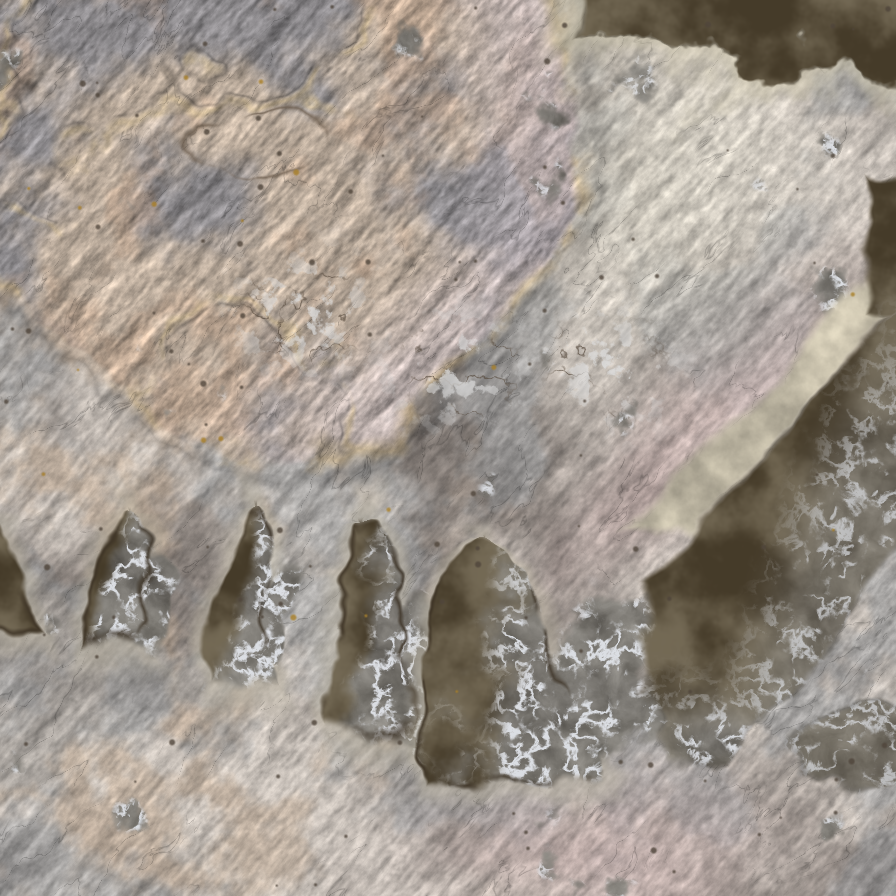
This texture is drawn by a WebGL 2 fragment shader. Its source:

```glsl
#version 300 es
precision highp float;
uniform vec2 u_resolution;
out vec4 fragColor;

float hash(vec2 p) {
  vec3 q = fract(p.xyx * .1031);
  q += dot(q, q.yzx + 33.33);
  return fract((q.x + q.y) * q.z);
}

float noise(vec2 p) {
  vec2 i = floor(p), f = fract(p);
  f = f * f * (3. - 2. * f);
  return mix(mix(hash(i), hash(i + vec2(1, 0)), f.x),
             mix(hash(i + vec2(0, 1)), hash(i + 1.), f.x), f.y);
}

float fbm(vec2 p) {
  float sum = 0., amp = .52;
  for (int i = 0; i < 5; i++) {
    sum += amp * noise(p);
    p = mat2(.8, .6, -.6, .8) * p * 2.03 + 17.;
    amp *= .5;
  }
  return sum;
}

// Soft elliptical patch
float blob(vec2 uv, vec2 centre, vec2 radius) {
  vec2 d = (uv - centre) / radius;
  return exp(-dot(d, d));
}

float inside(float d, float soft) { return smoothstep(soft, -soft, d); }

// Rock height with a diagonal grain
float relief(vec2 uv) {
  vec2 grain = mat2(.66, -.75, .75, .66) * uv;
  return fbm(grain * vec2(17, 60)) + .5 * fbm(uv * 48.);
}

// Olive water broken by crinkled silver reflections
vec3 wetSurface(vec2 uv, float gloss) {
  vec3 olive = mix(vec3(.27, .23, .16), vec3(.45, .41, .33), smoothstep(.3, .68, fbm(uv * 14.)));
  vec2 bend = uv + .02 * vec2(fbm(uv * 30.), fbm(uv * 30. + 8.));
  float crinkle = 1. - abs(2. * fbm(bend * 62.) - 1.);
  float glint = smoothstep(.76, .97, crinkle) * smoothstep(.36, .54, fbm(uv * 40. + 5.));
  vec3 film = mix(olive, vec3(.3 + .45 * fbm(bend * 50. + 3.)), .7 * gloss);
  return mix(film, vec3(.86, .87, .89), glint * gloss);
}

void main() {
  vec2 uv = gl_FragCoord.xy / u_resolution;
  vec2 warp = vec2(fbm(uv * 7.), fbm(uv * 7. + 9.)) - .5;
  vec2 q = uv + .07 * warp + .012 * (noise(uv * 45.) - .5);
  float mottle = fbm(uv * 13. + 21.);
  float broken = smoothstep(.38, .6, fbm(uv * 19. + 33.));

  // Bare stone with warm, bluish, pale and pink stains
  vec3 col = mix(vec3(.51, .48, .46), vec3(.79, .76, .73), smoothstep(.28, .7, fbm(uv * 6. + 3.)));
  col = mix(col, vec3(.72, .63, .54), .5 * smoothstep(.45, .65, mottle) * inside(q.x - .45, .2));
  col = mix(col, vec3(.58, .59, .6), .55 * smoothstep(.5, .64, fbm(uv * 9. + 40.)));
  col = mix(col, vec3(.84, .82, .77), .8 * blob(q, vec2(.74, .8), vec2(.15, .18)));
  float pink = blob(vec2(q.x - .9 * q.y, q.y), vec2(.32, .52), vec2(.07, .17));
  pink = max(pink, blob(q, vec2(.68, .04), vec2(.17, .08)));
  col = mix(col, vec3(.76, .67, .66), .65 * pink);

  // Raised slab with terraces and an ochre margin
  float edge = .65 - .75 * max(.78 - q.y, 0.) - .7 * pow(max(q.y - .8, 0.), 2.);
  float slab = max((q.x - edge) * .8, .51 + .9 * max(.2 - q.x, 0.) - q.y);
  vec3 slabCol = mix(vec3(.54, .53, .54), vec3(.72, .66, .6), smoothstep(.33, .64, fbm(uv * 9. + 31.)));
  slabCol = mix(slabCol, vec3(.7, .57, .47), .35 * smoothstep(.52, .7, mottle));
  slabCol = mix(slabCol, vec3(.74, .7, .72), .6 * smoothstep(-.13, -.02, slab) * smoothstep(.2, .45, q.x));
  float level = fbm(uv * 4. + 60.);
  slabCol = mix(slabCol, vec3(.75, .67, .52), .6 * broken * inside(abs(level - .52) - .012, .015));
  slabCol *= 1. - .25 * broken * inside(abs(level - .545) - .005, .008);
  col = mix(col, slabCol, inside(slab, .006));
  col = mix(col, vec3(.68, .59, .44), .65 * broken * inside(abs(slab - .004) - .006, .01));
  col *= 1. - .22 * inside(abs(slab - .021) - .005, .012);

  // Grain lit from the upper left, with hairline cracks
  float light = relief(uv) - relief(uv + vec2(-.0026, .0026));
  col *= 1. + mix(.75, 1.2, inside(slab, .03)) * light + .3 * (fbm(uv * 95.) - .5);
  vec2 grain = mat2(.66, -.75, .75, .66) * q;
  float hairline = inside(abs(fbm(grain * vec2(9, 30)) - .5) - .003, .012);
  col *= 1. - .28 * hairline * broken;

  // Leaf-shaped print, broken veins and pale chips
  float leaf = length((q - vec2(.29, .84)) / vec2(.09, .036));
  col = mix(col, vec3(.4, .34, .28), .7 * broken * inside(abs(leaf - 1.) - .04, .06));
  float worn = 0.;
  for (float i = 0.; i < 3.; i++)
    worn = max(worn, blob(uv, vec2(.34 + .17 * i, .65 - .09 * i + .03 * i * i), vec2(.07, .06)));
  float vein = inside(abs(fbm(uv * 27. + 70.) - .5) - .012, .02);
  col = mix(col, vec3(.33, .28, .23), .75 * vein * broken * smoothstep(.2, .6, worn));
  col = mix(col, vec3(.87), .8 * smoothstep(.57, .68, fbm(uv * 60. + 90.)) * worn);

  // Row of arched wet hollows with shiny skirts
  vec3 wet = wetSurface(uv, 1.), still = wetSurface(uv, 0.);
  for (float f = -1.; f < 3.5; f++) {
    vec2 centre = vec2(.14 + .14 * f, .36 - .011 * f * f);
    vec2 size = vec2(.035 + .004 * pow(abs(f - .5), 3.), .085 + .017 * f);
    vec2 p = (q - centre) / size;
    p.x += .2 * p.y;
    float arch = max(abs(p.x) - pow(max(.5 - .5 * p.y, 0.), .38), abs(p.y) - 1.) * size.x;
    float shiny = step(-.5, f);
    float skirt = blob(p, vec2(1.1, -.35), vec2(.7, .65)) + 1.2 * (mottle - .5);
    col = mix(col, vec3(.75, .72, .65), .5 * inside(arch - .012, .012));
    col = mix(col, wet, shiny * smoothstep(.3, .5, skirt));
    float gloss = shiny * smoothstep(-.5, .2, p.x - .5 * p.y + 2. * (mottle - .5));
    col = mix(col, mix(still, wet, gloss), inside(arch, .003));
    col = mix(col, vec3(.23, .19, .14), .8 * broken * inside(abs(arch + .002) - .002, .003));
  }

  // Pale ledge, dark channel and upper shore
  float bank = (.73 + .9 * max(q.y - .36, 0.) - q.x) * .75;
  float ledge = max(abs(bank - .027) - .027, abs(q.y - .57) - .15);
  col = mix(col, vec3(.77, .74, .66) * (.6 + .4 * mottle + .4 * fbm(uv * 40.)), inside(ledge, .008));
  float channel = max(max(bank, .14 - q.y), .8 * (q.x - .75 * q.y - .715));
  channel = min(channel, max(abs(q.x - .985) - .022, abs(q.y - .73) - .08));
  float shore = max(.93 - q.y + .16 * (mottle - .5), .655 - q.x);
  float hollow = .04 * length((q - vec2(.97, .17)) / vec2(.08, .04)) - .04;
  float water = min(min(channel, shore), hollow);
  col = mix(col, vec3(.83, .8, .7), .6 * inside(shore - .025, .03));
  float ripple = smoothstep(.8, .9, uv.x - .35 * uv.y + .1) * inside(uv.y - .58, .15);
  float foot = blob(uv, vec2(.8, .17), vec2(.09, .05));
  col = mix(col, wetSurface(uv, max(.7 * ripple, foot)), inside(water, .005));
  col *= 1. - .35 * broken * inside(abs(water), .005);

  // Scattered grit and leaf scraps
  vec2 cell = floor(uv * 50.);
  vec2 d = fract(uv * 50.) - .3 - .4 * vec2(hash(cell + 3.), hash(cell + 11.));
  float kind = hash(cell + 50.);
  float scrap = inside(length(d) - .05 - .12 * hash(cell + 7.), .08);
  vec3 scrapCol = mix(vec3(.31, .27, .23), vec3(.66, .5, .16), step(.993, kind));
  col = mix(col, scrapCol, .8 * scrap * step(.95, kind));

  fragColor = vec4(clamp(col, 0., 1.), 1);
}
```
